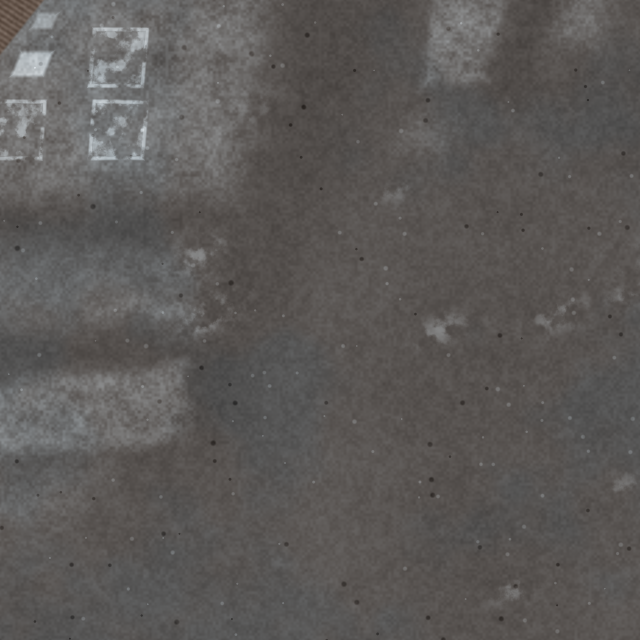
This texture is drawn by a three.js fragment shader. Its source:

```glsl
// Worn dark concrete floor with soft window reflections, pale scuffs and fine grit.
#define BASE_TONE 0.331
#define MOTTLE 0.062
#define GRAIN 0.075
#define POOL_GAIN 0.135
#define SHADE_GAIN 0.030
#define GLARE_GAIN 0.27
#define SCUFF_GAIN 0.19
#define SCUFF_COUNT 11
#define EDGE_WARP 0.030
#define WARM_TINT vec3(0.016, -0.002, -0.013)
#define WOOD_COLOR vec3(0.40, 0.34, 0.30)

varying vec2 vUv;

float hash(vec2 p) {
  vec3 q = fract(vec3(p.xyx) * 0.1031);
  q += dot(q, q.yzx + 33.33);
  return fract((q.x + q.y) * q.z);
}

vec2 hash2(vec2 p) {
  return vec2(hash(p), hash(p + 57.3));
}

float noise(vec2 p) {
  vec2 cell = floor(p), f = fract(p);
  f = f * f * (3.0 - 2.0 * f);
  float low = mix(hash(cell), hash(cell + vec2(1.0, 0.0)), f.x);
  float high = mix(hash(cell + vec2(0.0, 1.0)), hash(cell + 1.0), f.x);
  return mix(low, high, f.y);
}

float fbm(vec2 p) {
  float sum = 0.0, amp = 0.533;
  for (int i = 0; i < 4; i++) {
    sum += amp * noise(p);
    p = mat2(1.6, 1.2, -1.2, 1.6) * p + 7.1;
    amp *= 0.5;
  }
  return sum;
}

// Signed distance to a sheared box
float shearBox(vec2 p, vec2 center, vec2 halfSize, float shear) {
  vec2 q = p - center;
  q.x -= shear * q.y;
  q = abs(q) - halfSize;
  return max(q.x, q.y);
}

float pool(vec2 p, vec2 center, vec2 halfSize, float shear, float blur) {
  return 1.0 - smoothstep(-blur, blur, shearBox(p, center, halfSize, shear));
}

// Broad patches of reflected daylight
float daylight(vec2 p) {
  float l = 0.85 * pool(p, vec2(0.15, 0.86), vec2(0.24, 0.16), 0.15, 0.05);
  l = max(l, 0.42 * pool(p, vec2(0.12, 0.55), vec2(0.20, 0.06), 0.2, 0.04));
  l = max(l, 0.75 * pool(p, vec2(0.23, 0.52), vec2(0.08, 0.02), 0.3, 0.015));
  vec2 tilted = p - vec2(0.0, 0.12 * p.x);
  l = max(l, 0.95 * pool(tilted, vec2(0.12, 0.34), vec2(0.17, 0.06), 0.0, 0.018));
  l = max(l, 0.40 * pool(tilted, vec2(0.02, 0.22), vec2(0.13, 0.05), 0.8, 0.05));
  l = max(l, 0.95 * pool(tilted, vec2(0.725, 0.87), vec2(0.055, 0.08), 0.2, 0.015));
  l = max(l, 0.70 * pool(p, vec2(0.91, 0.98), vec2(0.035, 0.05), 0.3, 0.03));
  return max(l, 0.45 * pool(p, vec2(0.66, 0.79), vec2(0.04, 0.03), 0.4, 0.03));
}

// Darker bands between the patches
float shade(vec2 p) {
  float s = pool(p, vec2(0.43, 0.68), vec2(0.075, 0.33), 0.36, 0.06);
  s = max(s, pool(p, vec2(0.15, 0.655), vec2(0.25, 0.025), 0.0, 0.04));
  s = max(s, pool(p, vec2(0.14, 0.455), vec2(0.18, 0.022), 0.0, 0.025));
  s = max(s, pool(p, vec2(0.82, 0.93), vec2(0.03, 0.09), 0.3, 0.03));
  return max(s, pool(p, vec2(0.26, 0.94), vec2(0.025, 0.035), 0.0, 0.025));
}

// Sharp window panes: bright rims and one solid sheet
float panes(vec2 p, float wear) {
  float g = 0.0;
  for (int i = 0; i < 3; i++) {
    vec2 slot = vec2(mod(float(i), 2.0), floor(float(i) * 0.5));
    slot.x = max(slot.x, slot.y);
    vec2 center = vec2(0.025, 0.797) + slot * vec2(0.16, 0.113);
    float d = shearBox(p, center, vec2(0.041, 0.044), 0.08);
    float rim = 1.0 - smoothstep(0.001, 0.005, abs(d));
    float fill = 1.0 - smoothstep(-0.004, 0.002, d);
    g = max(g, rim * smoothstep(0.3, 0.6, wear));
    g = max(g, fill * 0.75 * smoothstep(0.46, 0.72, wear));
  }
  g = max(g, 1.15 * pool(p, vec2(0.050, 0.900), vec2(0.025, 0.019), 0.4, 0.004));
  return max(g, 0.8 * pool(p, vec2(0.070, 0.967), vec2(0.016, 0.012), 0.5, 0.004));
}

// Scattered clusters of pale scuffs
float scuffs(vec2 p, float wear) {
  float s = 0.0;
  for (int i = 0; i < SCUFF_COUNT; i++) {
    vec2 seed = vec2(float(i) * 3.7 + 2.0, 11.0);
    vec2 q = p - mix(vec2(0.30, 0.05), vec2(1.0, 0.9), hash2(seed));
    q.y -= 0.25 * q.x;
    q /= mix(vec2(0.022, 0.014), vec2(0.055, 0.03), hash(seed + 5.0));
    s += exp(-dot(q, q)) * mix(0.35, 1.0, hash(seed + 9.0));
  }
  return min(s, 1.0) * smoothstep(0.42, 0.75, wear);
}

// Tiny round specks, one chance per grid cell
float specks(vec2 p, float scale, float chance) {
  vec2 cell = floor(p * scale);
  vec2 q = fract(p * scale) - 0.25 - 0.5 * hash2(cell);
  float radius = mix(0.08, 0.22, hash(cell + 3.0));
  return step(hash(cell + 21.0), chance) * (1.0 - smoothstep(0.3 * radius, radius, length(q)));
}

void main() {
  vec2 p = vUv;
  float wear = fbm(p * 58.0);
  vec2 warped = p + EDGE_WARP * (vec2(fbm(p * 14.0), fbm(p * 14.0 + 40.0)) - 0.5);
  float light = daylight(warped);
  float grit = 0.6 * noise(p * 230.0) + 0.4 * noise(p * 110.0 + 9.0) - 0.5;

  // Tone of the floor
  float tone = BASE_TONE + MOTTLE * (fbm(p * vec2(4.0, 6.0) + 3.0) - 0.5);
  tone += GRAIN * grit * (1.0 + 1.3 * light) + 0.04 * (wear - 0.5);
  tone -= SHADE_GAIN * shade(warped) * (1.0 + light);
  tone += POOL_GAIN * light * (0.15 + 1.5 * fbm(p * 32.0 + 15.0));
  tone += SCUFF_GAIN * scuffs(p, wear);
  tone += GLARE_GAIN * panes(p + 0.1 * (warped - p), wear);
  tone += 0.12 * specks(p, 42.0, 0.07) - 0.13 * specks(p + 0.37, 36.0, 0.06);

  // Warm shadows, cool highlights, faint bluish drift
  float cool = clamp((tone - 0.33) / 0.35, 0.0, 1.0);
  vec3 color = tone + WARM_TINT * (1.0 - 2.0 * cool);
  color -= WARM_TINT * 0.9 * smoothstep(0.48, 0.68, fbm(p * 5.0 + 22.0));

  // Ribbed wood in the upper left corner
  float corner = 1.0 - smoothstep(0.065, 0.072, p.x + 0.8 * (1.0 - p.y));
  float ribs = 0.5 + 0.5 * cos(620.0 * (p.y + 0.6 * p.x + 0.05 * warped.x));
  color = mix(color, WOOD_COLOR + 0.09 * (ribs - 0.5) + 0.1 * grit, corner);

  gl_FragColor = vec4(color, 1.0);
}
```
